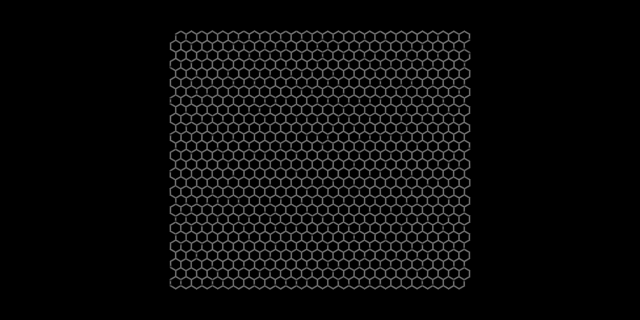
Reproduce this pattern procedurally as a WebGL 2 fragment shader.

```glsl
#version 300 es
precision highp float;
// A centred sheet of thin grey honeycomb wire on black, 28 by 28 cells.
// Nearby cells of a staggered grid give the distance to the closest wire;
// a slight warp, tonal drift and hashed nicks at the joints add wear.

uniform vec2 u_resolution;
out vec4 outColor;

const vec2 CELL_COUNT = vec2(28.0, 28.0);
const float CELL_WIDTH = 0.0328;      // in canvas heights
const float ROW_PITCH = CELL_WIDTH * 0.866;
const float CELL_RADIUS = CELL_WIDTH * 0.5774;
const float WIRE_WIDTH = 0.0046;
const float WARP = 0.0014;
const vec3 BACKGROUND = vec3(0.0);
const vec3 WIRE_DIM = vec3(0.42);
const vec3 WIRE_BRIGHT = vec3(0.47);

float hash(vec2 p) {
    vec3 q = fract(vec3(p.xyx) * 0.1031);
    q += dot(q, q.yzx + 33.33);
    return fract((q.x + q.y) * q.z);
}

float valueNoise(vec2 p) {
    vec2 i = floor(p);
    vec2 f = fract(p);
    f = f * f * (3.0 - 2.0 * f);
    float low = mix(hash(i), hash(i + vec2(1.0, 0.0)), f.x);
    float high = mix(hash(i + vec2(0.0, 1.0)), hash(i + 1.0), f.x);
    return mix(low, high, f.y);
}

// Distance to the outline of a pointy-topped hexagon
float hexOutline(vec2 p, float width) {
    p = abs(p);
    return abs(max(p.x, dot(p, vec2(0.5, 0.866))) - 0.5 * width);
}

// Odd rows are shifted by half a cell
float rowShift(float row) {
    return 0.5 * mod(row, 2.0);
}

vec2 cellCentre(vec2 id) {
    return vec2((id.x + rowShift(id.y)) * CELL_WIDTH, id.y * ROW_PITCH);
}

bool insideSheet(vec2 id) {
    return all(greaterThanEqual(id, vec2(0.0))) && all(lessThan(id, CELL_COUNT));
}

// Small gaps on the upright wires, just beyond a cell's top and bottom joints
float jointNicks(vec2 p, vec2 id, float pixel) {
    float chance = mix(0.03, 0.4, hash(vec2(id.y, 71.0)));
    float nick = 0.0;
    for (float side = -1.0; side <= 1.0; side += 2.0) {
        float chosen = step(hash(id + vec2(40.0, 60.0 + 50.0 * side)), chance);
        float gap = length(p - vec2(0.0, side * CELL_RADIUS * 1.15));
        float radius = CELL_RADIUS * 0.13;
        float spot = 1.0 - smoothstep(radius - pixel, radius + pixel, gap);
        nick = max(nick, chosen * spot);
    }
    return nick;
}

void main() {
    float pixel = 1.0 / u_resolution.y;
    vec2 p = (gl_FragCoord.xy - 0.5 * u_resolution) * pixel;

    // Slight unevenness of the sheet
    vec2 warp = vec2(valueNoise(p * 24.0 + 50.0), valueNoise(p * 24.0 + 90.0));
    p += (warp - 0.5) * WARP;

    // Place the centre of the first cell at the origin
    vec2 sheetCorner = -0.5 * vec2((CELL_COUNT.x - 0.5) * CELL_WIDTH,
                                   (CELL_COUNT.y - 1.0) * ROW_PITCH);
    vec2 q = p - sheetCorner;

    // Closest wire and strongest nick among the surrounding cells
    float wire = 1.0;
    float nick = 0.0;
    float nearRow = floor(q.y / ROW_PITCH + 0.5);
    for (float j = -1.0; j <= 1.0; j++) {
        float row = nearRow + j;
        float nearColumn = floor(q.x / CELL_WIDTH - rowShift(row) + 0.5);
        for (float i = -1.0; i <= 1.0; i++) {
            vec2 id = vec2(nearColumn + i, row);
            vec2 local = q - cellCentre(id);
            if (insideSheet(id)) wire = min(wire, hexOutline(local, CELL_WIDTH));
            nick = max(nick, jointNicks(local, id, pixel));
        }
    }

    // Ink the wire with soft edges and uneven tone
    float edge = wire - 0.5 * WIRE_WIDTH;
    float ink = 1.0 - smoothstep(-0.75 * pixel, 0.75 * pixel, edge);
    ink *= 1.0 - 0.65 * nick;
    vec3 wireColor = mix(WIRE_DIM, WIRE_BRIGHT, valueNoise(p * 60.0 + 200.0));
    outColor = vec4(mix(BACKGROUND, wireColor, ink), 1.0);
}
```
